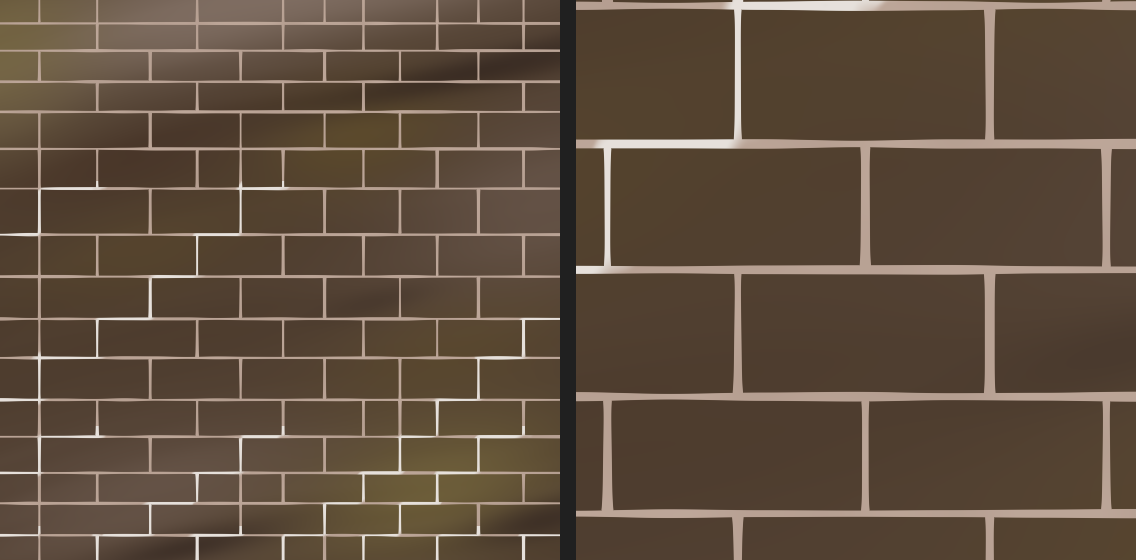
Left, the full canvas; right, a detail of the centre.
Write a WebGL 1 fragment shader that draws this texture.

```glsl
precision highp float;

uniform vec2 u_resolution;

const float PI = 3.14159265;
const float MIN_HALF_WIDTH = 0.0015;
const float MAX_HALF_WIDTH = 0.0031;
const float END_FLARE = 0.0008;
const float BRUSH_SLANT = 0.22;
const float BRUSH_STRENGTH = 0.035;
const vec3 BRICK = vec3(0.305, 0.238, 0.182);
const vec3 SHADOW = vec3(0.225, 0.172, 0.142);
const vec3 UMBER = vec3(0.28, 0.205, 0.155);
const vec3 HAZE = vec3(0.50, 0.43, 0.385);
const vec3 DUST = vec3(0.39, 0.32, 0.272);
const vec3 PALE_OLIVE = vec3(0.46, 0.40, 0.27);
const vec3 OLIVE = vec3(0.42, 0.36, 0.22);
const vec3 DEEP_OLIVE = vec3(0.36, 0.29, 0.17);
const vec3 MORTAR = vec3(0.725, 0.637, 0.583);
const vec3 WORN_MORTAR = vec3(0.90, 0.88, 0.86);

float hash(vec2 p) {
  return fract(sin(dot(p, vec2(127.1, 311.7))) * 43758.5453);
}

float noise(vec2 p) {
  vec2 i = floor(p), f = fract(p);
  f = f * f * (3.0 - 2.0 * f);
  return mix(mix(hash(i), hash(i + vec2(1.0, 0.0)), f.x),
             mix(hash(i + vec2(0.0, 1.0)), hash(i + 1.0), f.x), f.y);
}

bool same(float a, float b) { return abs(a - b) < 0.5; }

// Uneven spacing of the courses, counted from the top
float rowLine(float j) {
  float a = PI * (j - 1.0) / 14.0, d = j - 7.5;
  return 0.039 + 0.0653 * (j - 1.0) - 0.0286 * sin(2.0 * a) - 0.0078 * sin(a)
       + 0.0065 * cos(0.967 * d) * exp(-0.08 * d * d) + 0.0026 * mod(j, 2.0);
}

// Uneven spacing of the upright joints, shared by alternate courses
float columnLine(float k) {
  float a = PI * k / 11.0;
  return 0.0703 + 0.0786 * k + 0.0404 * sin(a) + 0.0169 * sin(2.0 * a)
       + 0.0046 * sin(4.0 * a);
}

// Running bond with a few extra joints and one gap
bool hasJoint(float row, float k) {
  float stagger = row < 0.5 ? 1.0 : mod(row, 2.0);
  if (same(row, 3.0) && same(k, 9.0)) return false;
  if (same(mod(k, 2.0), stagger)) return true;
  if (same(k, 0.0)) return row < 0.5 || row > 4.5;
  if (same(k, 4.0)) return same(row, 5.0) || same(row, 13.0);
  if (same(k, 6.0)) return row < 0.5 || row > 14.5;
  return (same(k, 8.0) && same(row, 11.0)) || (same(k, 10.0) && row < 0.5);
}

// Stepped diagonal bands of bleached mortar
float wear(vec2 grid, vec2 p) {
  float s = grid.x + grid.y + 0.15 + 0.25 * (noise(p * 60.0) - 0.5);
  float band = floor(s / 2.0) * 2.0, b = s - band;
  float start = 14.7;
  if (same(band, 6.0) || same(band, 10.0)) start = 5.8;
  if (same(band, 20.0)) start = 8.8;
  if (same(band, 12.0) || same(band, 16.0) || same(band, 22.0)) start = 11.7;
  float core = smoothstep(0.0, 0.2, b) * (1.0 - smoothstep(1.05, 1.3, b));
  float patches = smoothstep(0.15, 0.55, noise(p * 110.0) * 0.5 + core * 0.5);
  return step(start, grid.y) * core * patches;
}

float glow(vec2 p, vec2 center, vec2 radius) {
  vec2 d = p - center;
  d.y += BRUSH_SLANT * d.x;
  d /= radius;
  return exp(-dot(d, d));
}

// Broad painted tones and slanted brush streaks
vec3 brickPaint(vec2 p) {
  vec3 c = BRICK;
  c = mix(c, UMBER, glow(p, vec2(0.20, 0.29), vec2(0.30, 0.06)));
  c = mix(c, DUST, glow(p, vec2(0.98, 0.36), vec2(0.30, 0.18)));
  c = mix(c, DUST, glow(p, vec2(0.25, 0.89), vec2(0.42, 0.13)));
  c = mix(c, HAZE, glow(p, vec2(0.48, -0.01), vec2(0.95, 0.11)));
  c = mix(c, PALE_OLIVE, glow(p, vec2(0.0, 0.08), vec2(0.16, 0.17)));
  c = mix(c, DEEP_OLIVE, 0.9 * glow(p, vec2(0.64, 0.24), vec2(0.17, 0.10)));
  c = mix(c, DEEP_OLIVE, 0.5 * glow(p, vec2(0.25, 0.45), vec2(0.22, 0.08)));
  c = mix(c, DEEP_OLIVE, 0.6 * glow(p, vec2(0.80, 0.63), vec2(0.22, 0.09)));
  c = mix(c, OLIVE, glow(p, vec2(0.78, 0.87), vec2(0.25, 0.13)));
  c = mix(c, SHADOW, 0.85 * glow(p, vec2(0.88, 0.12), vec2(0.34, 0.032)));
  c = mix(c, SHADOW, 0.8 * glow(p, vec2(0.33, 0.98), vec2(0.16, 0.028)));
  c = mix(c, SHADOW, 0.8 * glow(p, vec2(0.97, 0.93), vec2(0.12, 0.035)));
  c = mix(c, SHADOW, 0.4 * glow(p, vec2(0.67, 0.54), vec2(0.10, 0.025)));
  float across = p.y + BRUSH_SLANT * p.x + 0.025 * sin(5.0 * p.x);
  float streak = noise(vec2(p.x * 2.5, across * 16.0)) * 0.7
               + noise(vec2(p.x * 4.0 + 9.0, across * 45.0)) * 0.3 - 0.5;
  float edges = 0.4 + smoothstep(0.2, 0.5, abs(p.y - 0.5));
  return c + BRUSH_STRENGTH * streak * edges;
}

void main() {
  vec2 p = gl_FragCoord.xy / u_resolution;
  p.y = 1.0 - p.y;
  float pixel = 1.0 / min(u_resolution.x, u_resolution.y);

  // Continuous joint and course numbers
  vec2 grid = vec2(-1.0, 0.0);
  for (int i = 0; i < 16; i++) {
    float n = float(i), r = rowLine(n), k = columnLine(n - 1.0);
    grid.y += clamp((p.y - r) / (rowLine(n + 1.0) - r), 0.0, 1.0);
    if (i < 13) grid.x += clamp((p.x - k) / (columnLine(n) - k), 0.0, 1.0);
  }
  float row = min(floor(grid.y), 15.0), bed = floor(grid.y + 0.5);
  float joint = floor(grid.x + 0.5);

  // Hand-drawn mortar of varying width
  float bedHalf = mix(MIN_HALF_WIDTH, MAX_HALF_WIDTH, noise(vec2(p.x * 18.0, bed * 7.0)));
  float bedDistance = abs(p.y - rowLine(bed)) - bedHalf;
  float along = grid.y - row;
  float taper = mix(hash(vec2(joint, row)), hash(vec2(joint + 31.0, row)), along);
  float jointHalf = mix(MIN_HALF_WIDTH, MAX_HALF_WIDTH, taper)
                  + END_FLARE * pow(abs(2.0 * along - 1.0), 6.0);
  float jointDistance = hasJoint(row, joint) ? abs(p.x - columnLine(joint)) - jointHalf : 1.0;
  float seam = 1.0 - smoothstep(-0.6 * pixel, 0.6 * pixel, min(bedDistance, jointDistance));

  vec3 mortar = MORTAR + 0.04 * (noise(p * 25.0) - 0.5);
  mortar = mix(mortar, WORN_MORTAR, wear(grid, p));
  gl_FragColor = vec4(mix(brickPaint(p), mortar, seam), 1.0);
}
```
